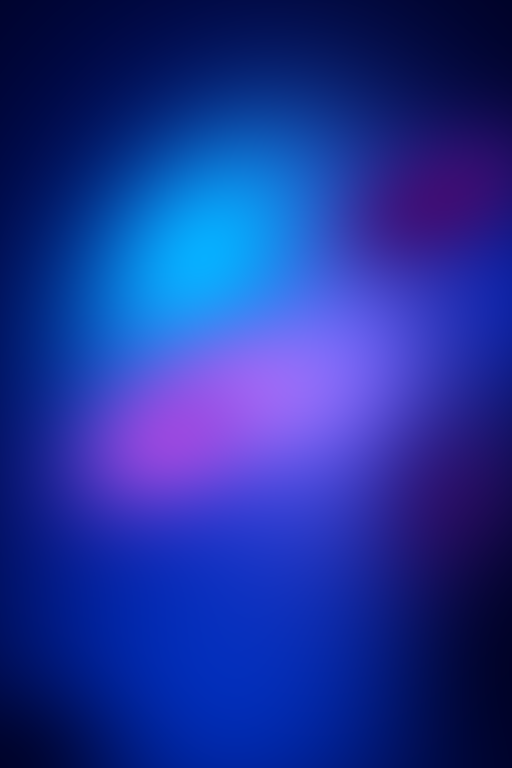
Reproduce this background procedurally as a Shadertoy shader.

```glsl
// Soft blurred lights on deep navy: a cyan bloom, a lavender and magenta band,
// and plum patches at the right. Each light is a tilted Gaussian ellipse
// blended over the layers below it.

#define CANVAS vec2(1.0, 1.5)   // working space, in canvas widths
#define SPREAD 1.0              // scale of every glow
#define STRENGTH 1.0            // opacity of every glow

#define NIGHT    vec3(0.00, 0.00, 0.12)
#define ROYAL    vec3(0.00, 0.13, 0.72)
#define COBALT   vec3(0.00, 0.20, 0.78)
#define VIOLET   vec3(0.42, 0.38, 0.98)
#define CYAN     vec3(0.02, 0.69, 1.00)
#define LAVENDER vec3(0.65, 0.47, 1.00)
#define MAGENTA  vec3(0.66, 0.28, 0.88)
#define PLUM     vec3(0.27, 0.04, 0.44)

// Opacity of a Gaussian ellipse whose first radius points along the tilt angle
float glow(vec2 p, vec2 center, vec2 radii, float tilt) {
    vec2 axis = vec2(cos(tilt), sin(tilt));
    vec2 d = p - center;
    vec2 q = vec2(dot(d, axis), dot(d, vec2(-axis.y, axis.x))) / (radii * SPREAD);
    return STRENGTH * exp(-dot(q, q));
}

void mainImage(out vec4 fragColor, in vec2 fragCoord) {
    vec2 p = fragCoord / iResolution.xy * CANVAS;
    vec3 color = NIGHT;

    // Broad blue body, lower pool and right edge
    color = mix(color, ROYAL, glow(p, vec2(0.44, 0.64), vec2(0.48, 0.72), 0.0));
    color = mix(color, COBALT, 0.80 * glow(p, vec2(0.44, 0.17), vec2(0.36, 0.34), 0.0));
    color = mix(color, ROYAL, 0.75 * glow(p, vec2(0.97, 0.93), vec2(0.25, 0.24), 0.0));

    // Violet haze beneath the cyan bloom
    color = mix(color, VIOLET, 0.95 * glow(p, vec2(0.625, 0.80), vec2(0.27, 0.36), 0.0));
    color = mix(color, CYAN, glow(p, vec2(0.40, 0.99), vec2(0.28, 0.20), 0.88));

    // Lavender and magenta band
    color = mix(color, LAVENDER, 0.85 * glow(p, vec2(0.51, 0.735), vec2(0.20, 0.13), 0.15));
    color = mix(color, MAGENTA, 0.85 * glow(p, vec2(0.335, 0.645), vec2(0.20, 0.14), 0.45));

    // Plum patches at the right
    color = mix(color, PLUM, 0.85 * glow(p, vec2(0.86, 1.11), vec2(0.20, 0.12), 0.45));
    color = mix(color, PLUM, 0.60 * glow(p, vec2(0.89, 0.51), vec2(0.16, 0.18), 0.0));

    // Dark lower corners
    color = mix(color, NIGHT, 0.80 * glow(p, vec2(1.05, 0.22), vec2(0.24, 0.32), 0.0));
    color = mix(color, NIGHT, 0.75 * glow(p, vec2(0.00, 0.00), vec2(0.22, 0.16), 0.0));

    fragColor = vec4(color, 1.0);
}
```
